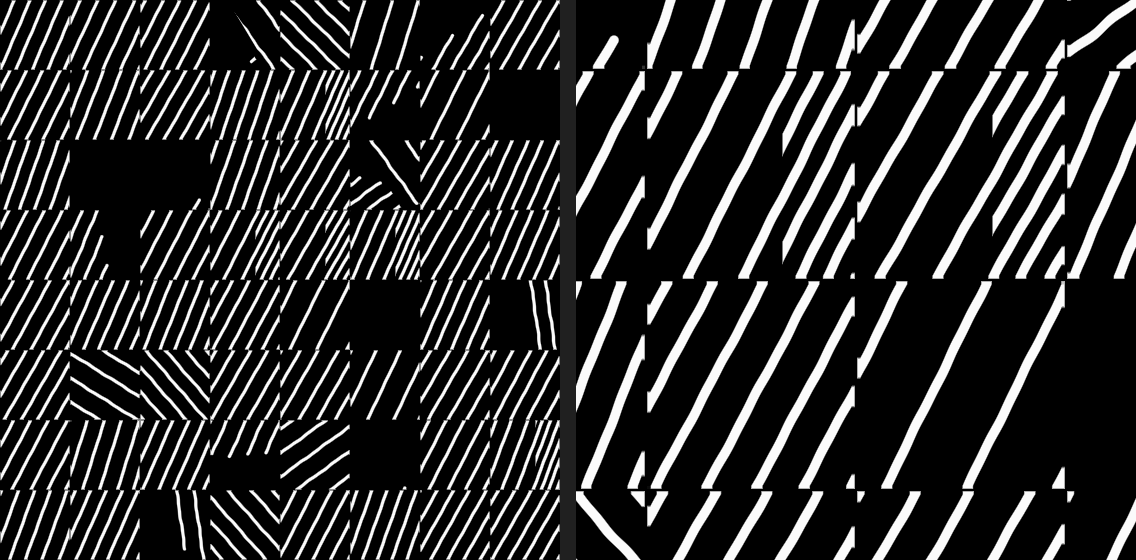
Left: the whole. Right: its middle third, enlarged.
Give the GLSL for this pattern, as a Shadertoy shader.

```glsl
float hash(vec2 cell, float salt) {
    uvec3 v = uvec3(ivec3(vec3(cell, salt)) + 64);
    uint n = v.x * 1597334677u ^ v.y * 3812015801u ^ v.z * 2798796415u;
    n = (n ^ (n >> 15)) * 2246822519u;
    n = (n ^ (n >> 13)) * 3266489917u;
    return float((n ^ (n >> 16)) & 65535u) / 65536.0;
}

// Distance to parallel strokes; each stops at reach + slant * offset along its length
float hatch(vec2 p, vec2 cell, float degrees, float spacing, float reach, float slant, float wobble) {
    float angle = radians(degrees);
    vec2 along = vec2(cos(angle), sin(angle));
    float phase = hash(cell, 11.0);
    float u = dot(p, along);
    float v = dot(p, vec2(along.y, -along.x));
    v += wobble * (sin(u * 13.0 + phase * 40.0) + 0.5 * sin(u * 31.0 + v * 9.0 + phase * 17.0));

    float index = round(v / spacing + phase);
    float jitter = hash(cell, index + 30.0) - 0.5;
    float offset = (index - phase + jitter * 0.1) * spacing;
    float side = hash(cell, 12.0) < 0.5 ? -1.0 : 1.0;
    float beyond = max(u * side - reach - slant * offset - jitter * 0.08, 0.0);
    return length(vec2(v - offset, beyond)) - 0.023;
}

float cellStrokes(vec2 p, vec2 cell) {
    float kind = hash(cell, 1.0);
    float vary = hash(cell, 2.0);
    float cut = hash(cell, 3.0);
    float degrees = mix(60.0, 73.0, vary * vary);
    float spacing = mix(0.195, 0.24, hash(cell, 4.0));
    float reach = 3.0, slant = 0.0, wobble = 0.002;

    if (kind > 0.96) {
        // Two directions meeting along a ragged gap
        float first = hatch(p, cell, 36.0, spacing, -0.15, 0.8, 0.006);
        float second = hatch(p, cell + 20.0, 126.0, 0.4, 0.2, 3.0, 0.006);
        return min(max(first, p.x + p.y * 0.6 + 0.05), max(second, -p.x - p.y * 0.6 + 0.05));
    } else if (kind > 0.92) {
        // A few near-vertical strokes on one side
        degrees = 98.0;
        reach = -0.2;
        slant = 6.0;
        wobble = 0.005;
    } else if (kind > 0.89) {
        // Shallow, wide strokes
        degrees = vary < 0.5 ? 36.0 : 148.0;
        spacing *= 1.3;
        wobble = 0.004;
    } else if (kind > 0.82) {
        // Opposite diagonal
        degrees = mix(128.0, 136.0, vary);
        if (cut > 0.65) reach = 0.1;
        wobble = 0.004;
    } else if (kind > 0.68) {
        // Strokes cut short
        reach = mix(-0.4, 0.15, cut);
        slant = mix(-2.0, 2.0, hash(cell, 5.0));
        wobble = 0.004;
    } else if (kind > 0.57) {
        // Bare, or one stray corner stroke
        reach = cut < 0.6 ? -3.0 : -1.6;
        slant = 3.0;
    } else if (cut > 0.9) {
        spacing *= 1.5;
    }

    float strokes = hatch(p, cell, degrees, spacing, reach, slant, wobble);
    // Extra strokes crowding the right side of some full cells
    if (kind < 0.57 && cut < 0.12) {
        float extra = hatch(p - vec2(spacing * 0.55, 0.0), cell, degrees, spacing, reach, slant, wobble);
        strokes = min(strokes, max(extra, 0.15 - p.x));
    }
    return strokes;
}

void mainImage(out vec4 fragColor, in vec2 fragCoord) {
    vec2 grid = fragCoord / iResolution.y * 8.0;
    vec2 cell = floor(grid);
    vec2 p = fract(grid) - 0.5;
    float pixel = 8.0 / iResolution.y;

    // Clamping straightens the stroke ends along the cell seams
    float strokes = cellStrokes(clamp(p, -0.48, 0.48), cell);
    float seam = max(abs(p.x), abs(p.y)) - 0.494;
    float ink = clamp(0.5 - max(strokes, seam) / (pixel * 1.2), 0.0, 1.0);
    fragColor = vec4(vec3(ink * 0.985), 1.0);
}
```
